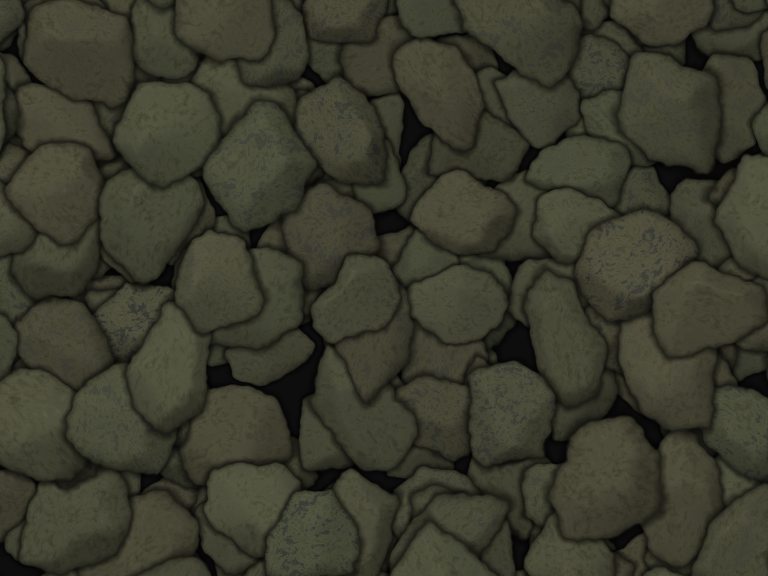
This texture is drawn by a WebGL 2 fragment shader. Its source:

```glsl
#version 300 es
precision highp float;
// A bed of dim olive-grey crushed stone. Four rotated, jittered grids of
// faceted stones are laid over each other from the bottom up; each stone is a
// tight intersection of random planes, with contact shade and mottled grain.

uniform vec2 u_resolution;
out vec4 fragColor;

const float TAU = 6.2831853;

mat2 turn(float a) {
    float c = cos(a), s = sin(a);
    return mat2(c, s, -s, c);
}

vec3 hash3(vec3 p) {
    p = fract(p * vec3(0.1031, 0.1030, 0.0973));
    p += dot(p, p.yxz + 33.33);
    return fract((p.xxy + p.yxx) * p.zyx);
}

float gradientAt(vec2 cell, vec2 offset) {
    float a = TAU * hash3(vec3(cell, 5.0)).x;
    return dot(vec2(cos(a), sin(a)), offset);
}

float gradientNoise(vec2 p) {
    vec2 i = floor(p), f = fract(p);
    vec2 u = f * f * f * (f * (f * 6.0 - 15.0) + 10.0);
    vec2 e = vec2(0.0, 1.0);
    return mix(mix(gradientAt(i, f), gradientAt(i + e.yx, f - e.yx), u.x),
               mix(gradientAt(i + e.xy, f - e.xy), gradientAt(i + e.yy, f - e.yy), u.x), u.y);
}

float fbm(vec2 p) {
    float sum = 0.0, amp = 0.6;
    for (int i = 0; i < 4; i++) {
        sum += amp * gradientNoise(p);
        p = turn(0.7) * p * 2.03 + 11.7;
        amp *= 0.6;
    }
    return sum;
}

// Slope of the faceted surface in xy, signed distance to the outline in z.
vec3 stoneShape(vec2 p, vec3 id) {
    vec2 tilt = (hash3(id + 3.7).xy - 0.5) * 0.9;
    float total = exp(28.0 * (dot(tilt, p) - 0.2));
    vec2 slope = tilt * total;
    float outline = 0.0;
    for (int i = 0; i < 7; i++) {
        vec3 h = hash3(id + vec3(0.0, 0.0, 9.0 + 7.3 * float(i)));
        float a = (float(i) + 0.65 * h.x) * TAU / 7.0;
        vec2 dir = vec2(cos(a), sin(a));
        float side = dot(dir, p) - mix(0.36, 0.53, h.y);
        float steep = mix(0.45, 2.0, h.z);
        float weight = exp(28.0 * side * steep);
        outline += exp(40.0 * side);
        slope += weight * steep * dir;
        total += weight;
    }
    return vec3(slope / total, log(outline) / 40.0);
}

// Body colour: warm olive with fine grain and blue-grey stains.
vec3 stoneColor(vec2 p, vec3 id) {
    vec3 h = hash3(id + 21.3);
    vec2 q = p + h.xy * 40.0;
    float blotch = fbm(q * 4.5);
    float grain = fbm(q * 19.0 + 8.0);
    vec3 c = mix(vec3(0.31, 0.302, 0.228), vec3(0.318, 0.328, 0.245), h.x);
    c *= 0.95 + 0.1 * h.y + 0.34 * grain + 0.2 * blotch;
    float stain = smoothstep(-0.05, 0.3, blotch * 0.6 + grain * 0.7) * mix(0.2, 0.85, h.z * h.z);
    return mix(c, vec3(0.19, 0.2, 0.188), stain);
}

void main() {
    vec2 uv = gl_FragCoord.xy / u_resolution.y;
    // A broad and a fine warp roughen the outlines.
    vec2 warped = uv + 0.026 * vec2(fbm(uv * 8.0), fbm(uv * 8.0 + 31.0));
    vec3 color = vec3(0.05);

    for (int layer = 0; layer < 4; layer++) {
        float depth = float(layer);
        float scale = 6.7 - 0.5 * depth;
        float soft = max(scale / u_resolution.y, 0.013);
        mat2 layerTurn = turn(0.5 + 2.1 * depth);
        vec2 g = layerTurn * warped * scale + 50.0;
        vec2 home = floor(g);

        for (int k = 0; k < 9; k++) {
            vec2 cell = home + vec2(k % 3 - 1, k / 3 - 1);
            vec3 id = vec3(cell, 13.0 * depth + 1.0);
            vec3 h = hash3(id);
            vec3 v = hash3(id + 47.1);
            if (v.x > 1.0 - 0.13 * depth) continue;

            // Place, turn, size and stretch the stone.
            mat2 spin = turn(TAU * h.z);
            vec2 p = spin * (g - cell - 0.5 - (h.xy - 0.5) * 0.55);
            if (dot(p, p) > 1.4) continue;
            p /= mix(0.82, 1.12, v.z) * vec2(mix(1.0, 1.4, v.y), mix(1.0, 0.86, v.y));
            vec3 shape = stoneShape(p, id);

            // Narrow contact shade on whatever lies beneath.
            color *= mix(0.3, 1.0, smoothstep(-0.02, 0.075, shape.z));
            if (shape.z > soft) continue;

            vec2 light = spin * layerTurn * vec2(-0.2, 0.4);
            float lit = dot(normalize(vec3(shape.xy, 1.0)), normalize(vec3(light, 1.0)));
            float rim = mix(0.76, 1.0, smoothstep(0.0, 0.05, -shape.z));
            vec3 body = stoneColor(p, id) * (0.52 + 0.5 * max(lit, 0.0)) * rim;
            body *= 0.85 + 0.05 * depth;
            color = mix(color, body, 1.0 - smoothstep(-soft, soft, shape.z));
        }
    }
    fragColor = vec4(color, 1.0);
}
```
